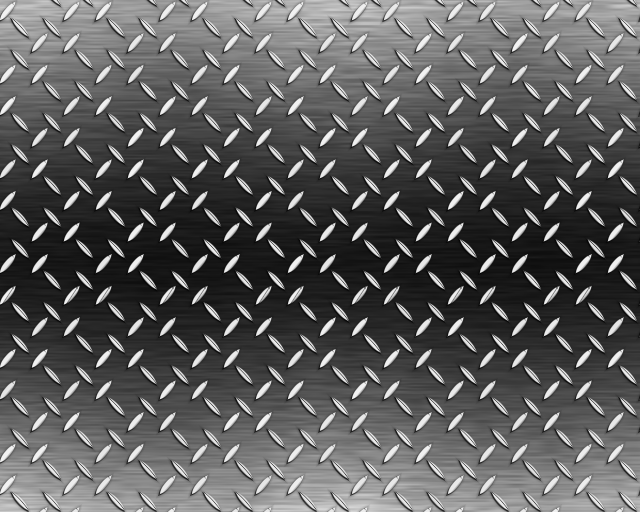
Give the GLSL for this texture, as a WebGL 2 fragment shader.

```glsl
#version 300 es
precision highp float;
// Brushed steel tread plate: raised slanted bars on a dark-banded metal sheet.

#define PITCH vec2(0.05, 0.04935)    // bar spacing, canvas width = 1
#define RISING_ORIGIN vec2(0.0120, 0.0172)
#define FALLING_ORIGIN vec2(0.0318, 0.0430)
#define RISING_SIZE vec2(0.0190, 0.0047)   // half length, half width
#define FALLING_SIZE vec2(0.0198, 0.0041)
#define RISING_ANGLE 0.87
#define FALLING_ANGLE -0.83
#define BAND_CENTER 0.515            // darkest height, from the top
#define BRUSH_STRENGTH 0.16
#define WORN_ROW 9.0                 // row of rising bars with a scuff

uniform vec2 u_resolution;
out vec4 fragColor;

float hash(vec2 p) {
    return fract(sin(dot(p, vec2(127.1, 311.7))) * 43758.5453);
}

float noise(vec2 p) {
    vec2 i = floor(p), f = fract(p);
    f = f * f * (3.0 - 2.0 * f);
    return mix(mix(hash(i), hash(i + vec2(1, 0)), f.x),
               mix(hash(i + vec2(0, 1)), hash(i + vec2(1, 1)), f.x), f.y);
}

// Soft metal reflection with fine horizontal brush lines.
float brushedSteel(vec2 p, float down) {
    float side = down < BAND_CENTER ? BAND_CENTER : 1.0 - BAND_CENTER;
    float away = abs(down - BAND_CENTER) / side;
    float tone = 0.085 + 0.60 * pow(away, 1.6);
    tone *= 1.0 + 0.09 * cos(11.5 * (p.x - 0.53));
    float brush = noise(p * vec2(14.0, 420.0)) + noise(p * vec2(38.0, 310.0) + 7.3) - 1.0;
    return tone * (1.0 + BRUSH_STRENGTH * brush) + 0.02 * brush;
}

// Lens-shaped bar: negative inside.
float lens(vec2 q, vec2 size, float fullness) {
    float t = abs(q.x) / size.x;
    return abs(q.y) - size.y * (1.0 - pow(t, fullness));
}

// Nearest bar of one lattice: xy = position along and across, zw = cell.
vec4 barCell(vec2 p, vec2 origin, float angle) {
    vec2 cell = floor((p - origin) / PITCH + 0.5);
    vec2 q = (p - origin - cell * PITCH) * vec2(1, -1);
    vec2 axis = vec2(cos(angle), sin(angle));
    return vec4(dot(q, axis), dot(q, vec2(-axis.y, axis.x)), cell);
}

// Every third diagonal of a lattice is left empty.
float present(vec2 cell, float emptyDiagonal) {
    return step(0.5, abs(mod(cell.x + cell.y, 3.0) - emptyDiagonal));
}

float cover(float d, float blur) {
    return 1.0 - smoothstep(-blur, blur, d);
}

// Dark contact shadow, falling to the lower left.
float shade(float tone, vec2 q, float angle, vec2 size, float fullness, float on) {
    vec2 shift = vec2(-0.0012, -0.0014);
    vec2 axis = vec2(cos(angle), sin(angle));
    vec2 s = q - vec2(dot(shift, axis), dot(shift, vec2(-axis.y, axis.x)));
    float rim = cover(lens(s, size * 1.08, fullness), 0.0015);
    float halo = cover(lens(s, size * 1.25, fullness), 0.0040);
    return tone * (1.0 - on * (0.62 * rim + 0.25 * halo));
}

void main() {
    vec2 p = vec2(gl_FragCoord.x, u_resolution.y - gl_FragCoord.y) / u_resolution.x;
    float down = 1.0 - gl_FragCoord.y / u_resolution.y;
    float edge = 0.8 / u_resolution.x;
    float tone = brushedSteel(p, down);

    vec4 rising = barCell(p, RISING_ORIGIN, RISING_ANGLE);
    vec4 falling = barCell(p, FALLING_ORIGIN, FALLING_ANGLE);
    float risingOn = present(rising.zw, 1.0);
    float fallingOn = present(falling.zw, 2.0);
    tone = shade(tone, rising.xy, RISING_ANGLE, RISING_SIZE, 2.6, risingOn);
    tone = shade(tone, falling.xy, FALLING_ANGLE, FALLING_SIZE, 2.2, fallingOn);

    // Rising bars: broad highlight, grey lower flank, notch near the upper tip.
    vec2 r = rising.xy;
    float body = 0.95 - 0.05 * hash(rising.zw);
    body -= 0.30 * smoothstep(0.0010, 0.0045, -r.y);
    body -= 0.55 * cover(abs(r.x - 0.0135 - 0.5 * r.y) - 0.0006, 0.0010)
                 * smoothstep(-0.0015, 0.0005, r.y);
    float scuff = cover(abs(r.y + 0.0008 - 0.12 * r.x) - 0.0006, 0.0012);
    body -= 0.5 * scuff * step(abs(rising.w - WORN_ROW), 0.5);
    tone = mix(tone, body, risingOn * cover(lens(r, RISING_SIZE, 2.6), edge));

    // Falling bars: bright ridge, dark crease, thin lit upper edge.
    vec2 f = falling.xy;
    float ridge = 0.93 - 0.05 * hash(falling.zw + 31.0);
    float crease = 0.0013 * (1.0 - pow(f.x / FALLING_SIZE.x, 2.0));
    ridge -= 0.68 * cover(abs(f.y - crease) - 0.0005, 0.0009);
    ridge -= 0.25 * smoothstep(0.0018, 0.0040, -f.y);
    tone = mix(tone, ridge, fallingOn * cover(lens(f, FALLING_SIZE, 2.2), edge));

    fragColor = vec4(vec3(clamp(tone, 0.0, 1.0)), 1.0);
}
```
